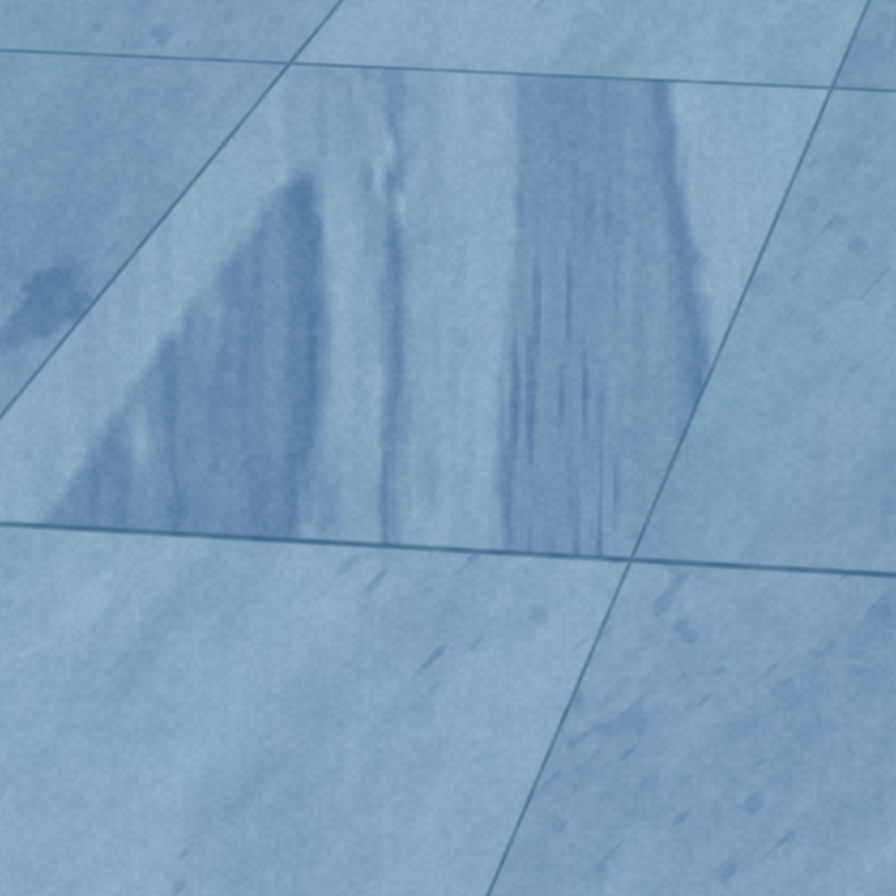
Reproduce this texture procedurally as a three.js fragment shader.

```glsl
// Blue marble paving seen at a slant: thin dark joints, one boldly veined slab among softly streaked ones.
varying vec2 vUv;

const vec3 PALE = vec3(0.563, 0.688, 0.787);
const vec3 DARK = vec3(0.338, 0.488, 0.640);
const vec3 TEAL_SHIFT = vec3(-0.014, 0.004, -0.012);
const vec3 JOINT = vec3(0.250, 0.410, 0.540);

// Column joints fan out from a vanishing point (x, height above the top edge).
const vec2 VANISH = vec2(1.608, 1.498);
const float FIRST_SLOPE = 0.8187;
const float SLOPE_STEP = 0.3929;
// Row joints: depth below the top edge at x = 0, and their tilt.
const vec2 ROW_UPPER = vec2(0.056, 0.0456);
const vec2 ROW_LOWER = vec2(0.5846, 0.0573);
const float COLUMN_WIDTH = 0.0044;
const float ROW_WIDTH_UPPER = 0.0038;
const float ROW_WIDTH_LOWER = 0.0058;
const float GRAIN = 0.17;

float hash(vec2 p) {
  return fract(sin(dot(p, vec2(127.1, 311.7))) * 43758.5453);
}

float noise(vec2 p) {
  vec2 i = floor(p), f = fract(p);
  f = f * f * (3.0 - 2.0 * f);
  return mix(mix(hash(i), hash(i + vec2(1.0, 0.0)), f.x),
             mix(hash(i + vec2(0.0, 1.0)), hash(i + 1.0), f.x), f.y);
}

float fbm(vec2 p) {
  float sum = 0.0, amp = 0.57;
  for (int i = 0; i < 3; i++) {
    sum += amp * noise(p);
    p = p * 2.03 + 17.3;
    amp *= 0.5;
  }
  return sum;
}

// Soft band between two edges, and a soft line.
float span(float x, float left, float right, float soft) {
  return smoothstep(left - soft, left + soft, x) * (1.0 - smoothstep(right - soft, right + soft, x));
}

float vein(float x, float centre, float width) {
  float d = (x - centre) / width;
  return exp(-d * d);
}

float line(float d, float width) {
  return 1.0 - smoothstep(0.0, width, d);
}

// Darkness of the slab with long upright veins; p.y is the depth from the top.
float veinedSlab(vec2 p) {
  float y = p.y;
  float x = p.x + 0.018 * (fbm(vec2(p.x * 10.0, y * 9.0)) - 0.5) + 0.010 * (noise(p * vec2(90.0, 35.0)) - 0.5);
  float straightX = mix(p.x, x, 0.2);
  float fine = noise(vec2(straightX * 115.0, y * 9.0));
  float tone = 0.15 + 0.30 * (fbm(vec2(straightX * 42.0, y * 3.0)) - 0.5);
  tone += 0.14 * (noise(vec2(straightX * 95.0, y * 16.0)) - 0.5);
  tone += 0.16 * span(x, 0.32, 0.48, 0.03) * (1.0 - smoothstep(0.10, 0.28, y));
  // Dark wedge: darker right rim, inner crack, pale notch and fleck
  float rimX = 0.362 - 0.4 * (y - 0.33) * (y - 0.33);
  float wedge = smoothstep(0.17, 0.22, y) * span(x, 0.325 - 0.709 * (y - 0.19), rimX, 0.014);
  tone += wedge * (0.54 + 0.22 * vein(x, rimX - 0.016, 0.020) + 0.22 * vein(x, 0.193, 0.008));
  tone -= 0.40 * wedge * vein(x, 0.236, 0.012) * (1.0 - smoothstep(0.33, 0.46, y));
  tone -= 0.50 * vein(x, 0.155, 0.014) * vein(y, 0.49, 0.040);
  // Slim winding vein crinkled near its top, and two short stains
  float slimX = 0.435 + 0.007 * cos((y - 0.39) * 16.0);
  tone += 0.58 * vein(x, slimX, 0.013) * smoothstep(0.16, 0.38, y) * (0.6 + 0.7 * fine);
  float crinkle = noise(vec2(x * 75.0, y * 30.0)) - 0.40;
  tone += 0.95 * crinkle * vein(x, 0.432, 0.034) * (1.0 - smoothstep(0.24, 0.38, y));
  tone += 0.30 * vein(x, 0.478, 0.012) * vein(y, 0.53, 0.05) + 0.35 * vein(x, 0.365, 0.016) * vein(y, 0.57, 0.05);
  // Broad streaked band, then a paler one ending in a sharp dark rim
  float bandX = 0.577 - 0.022 * smoothstep(0.25, 0.45, y);
  tone += span(x, bandX, 0.688, 0.015) * (0.44 + 0.42 * (smoothstep(0.4, 0.9, fine) - 0.3) * smoothstep(0.1, 0.4, y));
  float edgeX = 0.750 + 0.040 * smoothstep(0.09, 0.40, y);
  tone += span(x, 0.688, edgeX, 0.011) * (0.26 + 0.42 * vein(x, edgeX - 0.014, 0.018));
  return tone - 0.05 * smoothstep(edgeX, edgeX + 0.02, x);
}

// Darkness of a slab with faint slanting streaks, varied per slab.
float streakedSlab(vec2 p, vec2 slab) {
  float angle = 0.72 + 0.25 * hash(slab + 3.0);
  vec2 dir = vec2(cos(angle), -sin(angle));
  vec2 q = vec2(dot(p, vec2(-dir.y, dir.x)), dot(p, dir)) + 7.0 * slab;
  float tone = 0.16 + 0.17 * abs(slab.x) + 0.04 * hash(slab);
  tone += 0.36 * (fbm(q * vec2(11.0, 3.5)) - 0.5) + 0.16 * (noise(q * vec2(60.0, 22.0)) - 0.5);
  // Sparse broken flecks along the streaks
  tone += 0.26 * smoothstep(0.72, 0.95, noise(q * vec2(85.0, 28.0))) * smoothstep(0.45, 0.7, noise(q * 7.0));
  // Smoky patch on the left slabs
  vec2 d = p - vec2(0.045, 0.345) + 0.05 * (fbm(p * 26.0) - 0.5);
  float patchShape = 1.0 - smoothstep(0.5, 1.1, length(vec2((d.x + d.y) / 0.055, (d.x - d.y) / 0.12)));
  return tone + step(slab.x, -0.5) * (0.42 * patchShape + 0.14 * vein(p.y, 0.30, 0.12));
}

void main() {
  vec2 p = vec2(vUv.x, 1.0 - vUv.y);
  // Slab coordinates in the slanted grid
  float reach = p.y + VANISH.y;
  float upper = ROW_UPPER.x + ROW_UPPER.y * p.x;
  float pitch = ROW_LOWER.x + ROW_LOWER.y * p.x - upper;
  vec2 grid = vec2((FIRST_SLOPE - (VANISH.x - p.x) / reach) / SLOPE_STEP, (p.y - upper) / pitch);
  vec2 slab = floor(grid), nearest = floor(grid + 0.5);
  // Marble and grain
  float tone = dot(slab, slab) < 0.5 ? veinedSlab(p) : streakedSlab(p, slab);
  tone += GRAIN * (noise(p * 210.0) - 0.5) + 0.7 * GRAIN * (noise(p * 100.0) - 0.5);
  vec3 color = mix(PALE, DARK, clamp(tone, -0.1, 1.05));
  color += TEAL_SHIFT * smoothstep(0.4, 0.75, fbm(p * 4.0 + 5.0)) * (1.0 - smoothstep(0.3, 0.6, tone));
  // Joints, measured across each line, worn unevenly
  float slope = FIRST_SLOPE - SLOPE_STEP * nearest.x;
  float columnGap = abs(grid.x - nearest.x) * SLOPE_STEP * reach / sqrt(1.0 + slope * slope);
  float rowWidth = nearest.y < 0.5 ? ROW_WIDTH_UPPER : ROW_WIDTH_LOWER;
  float rowLine = line(abs(grid.y - nearest.y) * pitch, rowWidth);
  float joint = max(0.70 * line(columnGap, COLUMN_WIDTH), (nearest.y < 0.5 ? 0.65 : 0.95) * rowLine);
  gl_FragColor = vec4(mix(color, JOINT, joint * (0.7 + 0.4 * noise(p * 45.0))), 1.0);
}
```
